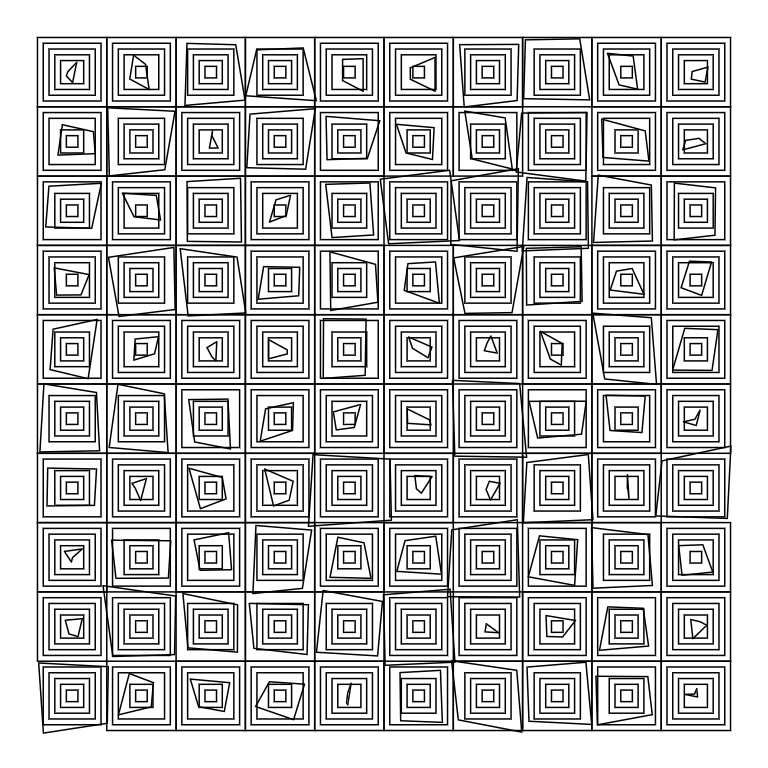
Give the GLSL for this pattern, as a three.js fragment shader.

```glsl
// A ten by ten grid of concentric square outlines, black on white.
// In each cell a hash picks one of the six rings and shifts its four corners,
// turning it into a crooked quadrilateral that may cross into nearby cells.

varying vec2 vUv;

vec2 hash2(vec3 seed) {
  vec3 q = fract(seed * vec3(0.1031, 0.1030, 0.0973));
  q += dot(q, q.yzx + 33.33);
  return fract((q.xx + q.yz) * q.zy);
}

float segmentDistance(vec2 p, vec2 a, vec2 b) {
  vec2 ab = b - a;
  return length(p - a - ab * clamp(dot(p - a, ab) / dot(ab, ab), 0.0, 1.0));
}

float squareDistance(vec2 p, float halfSize) {
  return abs(max(abs(p.x), abs(p.y)) - halfSize);
}

// Corner k of a square, shifted at random by up to 0.11 of a cell
vec2 crookedCorner(vec2 cell, float k, float halfSize) {
  float angle = 1.570796 * (k + 0.5);
  vec2 corner = sign(vec2(cos(angle), sin(angle))) * halfSize;
  return corner + 0.22 * (hash2(vec3(cell, k + 7.0)) - 0.5);
}

float quadDistance(vec2 p, vec2 cell, float halfSize) {
  float d = 10.0;
  vec2 a = crookedCorner(cell, 0.0, halfSize);
  for (int i = 1; i <= 4; i++) {
    vec2 b = crookedCorner(cell, mod(float(i), 4.0), halfSize);
    d = min(d, segmentDistance(p, a, b));
    a = b;
  }
  return d;
}

// Share of a pixel covered by a line whose centre is d away
float lineCoverage(float d, float pixel) {
  float halfWidth = 0.0108;
  return clamp(0.5 + (halfWidth - d) / pixel, 0.0, 1.0)
       - clamp(0.5 - (halfWidth + d) / pixel, 0.0, 1.0);
}

void main() {
  // Cell units: the grid spans 0 to 10 inside an even margin
  vec2 p = (vUv - 0.0488) / 0.09024;
  float pixel = fwidth(p.x);
  vec2 home = floor(p);
  float paper = 1.0;

  // Neighbouring cells are included because crooked rings overlap them
  for (int y = -1; y <= 1; y++) {
    for (int x = -1; x <= 1; x++) {
      vec2 cell = home + vec2(float(x), float(y));
      if (min(cell.x, cell.y) < 0.0 || max(cell.x, cell.y) > 9.0) continue;
      vec2 local = p - cell - 0.5;
      float crookedRing = 1.0 + floor(6.0 * hash2(vec3(cell, 3.0)).x);

      for (int i = 1; i <= 6; i++) {
        float ring = float(i);
        float halfSize = ring / 12.0;
        float d = ring == crookedRing
          ? quadDistance(local, cell, halfSize)
          : squareDistance(local, halfSize);
        paper *= 1.0 - lineCoverage(d, pixel);
      }
    }
  }
  gl_FragColor = vec4(vec3(paper), 1.0);
}
```
